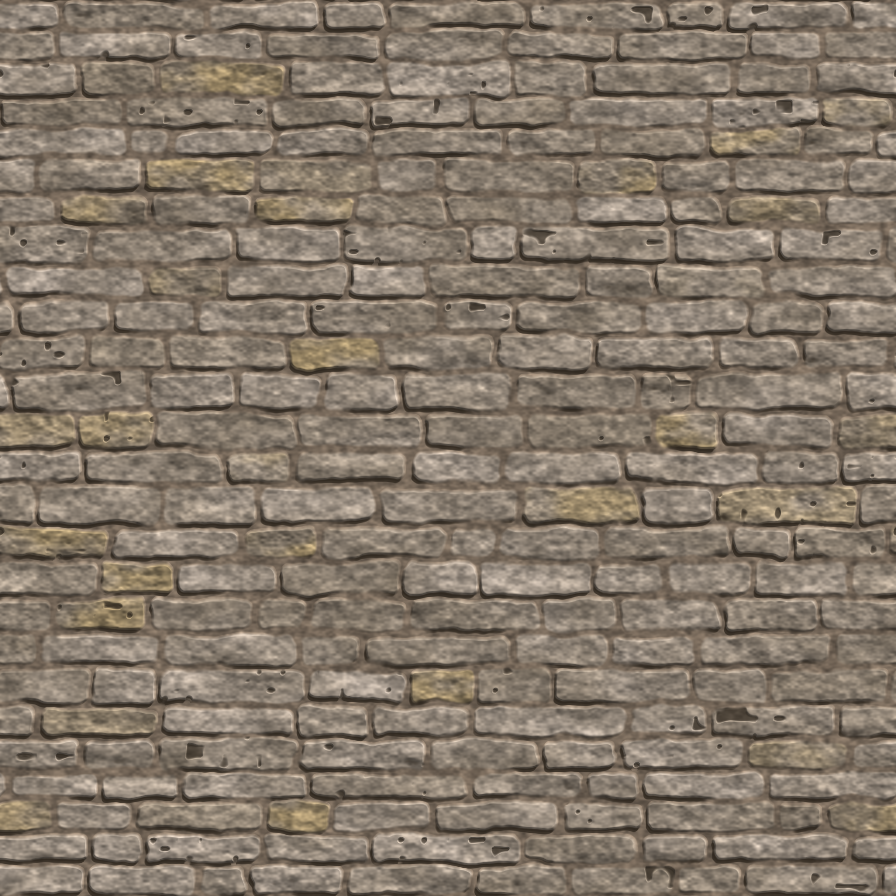
Write a WebGL 2 fragment shader that draws this texture.

```glsl
#version 300 es
precision highp float;
// Weathered stone brick wall: 26 uneven courses of 8 or 9 blocks each.
// Jittered cells give ragged blocks; a height field of block profile, grain
// and pits is lit from the upper right. Every part tiles over the canvas.
uniform vec2 u_resolution;
out vec4 fragColor;

const float COURSES = 26.0;
const float TAU = 6.2831853;
const vec2 LIGHT = vec2(0.45, 0.89);
const vec3 MORTAR = vec3(0.45, 0.395, 0.34);
const vec3 STONE_DARK = vec3(0.46, 0.415, 0.355);
const vec3 STONE_PALE = vec3(0.625, 0.58, 0.535);
const vec3 OCHRE = vec3(0.58, 0.505, 0.365);
const vec3 SHADOW = vec3(0.18, 0.15, 0.115);

struct Block {
  float dist;  // signed distance to the outline, negative inside
  vec2 id;     // wrapped column and course
};

float hash(vec2 p) {
  vec3 q = fract(vec3(p.xyx) * 0.1031);
  q += dot(q, q.yzx + 33.33);
  return fract((q.x + q.y) * q.z);
}

// Value noise repeating after "period" cells
float noise(vec2 p, vec2 period) {
  vec2 i = floor(p), f = fract(p);
  f = f * f * (3.0 - 2.0 * f);
  vec2 a = mod(i, period), b = mod(i + 1.0, period);
  return mix(mix(hash(a), hash(vec2(b.x, a.y)), f.x),
             mix(hash(vec2(a.x, b.y)), hash(b), f.x), f.y);
}

float fbm(vec2 p, vec2 freq, int octaves) {
  float sum = 0.0, amp = 0.5;
  for (int i = 0; i < octaves; i++) {
    sum += amp * noise(p * freq, freq);
    freq *= 2.0;
    amp *= 0.5;
  }
  return sum;
}

float jitteredEdge(float i, float count, float seed, float jitter) {
  return i + jitter * (hash(vec2(mod(i, count), seed)) - 0.5);
}

// Lower edge, upper edge and index of the uneven cell holding x
vec3 unevenCell(float x, float count, float seed, float jitter) {
  float i = floor(x);
  if (x < jitteredEdge(i, count, seed, jitter)) i -= 1.0;
  else if (x >= jitteredEdge(i + 1.0, count, seed, jitter)) i += 1.0;
  return vec3(jitteredEdge(i, count, seed, jitter),
              jitteredEdge(i + 1.0, count, seed, jitter), i);
}

float roundedBox(vec2 p, vec2 halfSize, float radius) {
  vec2 q = abs(p) - halfSize + radius;
  return length(max(q, 0.0)) + min(max(q.x, q.y), 0.0) - radius;
}

Block findBlock(vec2 p) {
  // Ragged outlines, and thinner courses towards the bottom and top
  vec2 wobble = vec2(fbm(p, vec2(40.0), 3), fbm(p + 0.37, vec2(28.0, 44.0), 3));
  p += 0.012 * (wobble - 0.44);
  float y = COURSES * (p.y + 0.016 * sin(TAU * p.y));
  vec3 course = unevenCell(y, COURSES, 91.0, 0.14);
  float row = mod(course.z, COURSES);
  float columns = 8.0 + step(0.5, hash(vec2(row, 17.0)));
  float x = columns * (p.x + hash(vec2(row, 53.0)));
  vec3 column = unevenCell(x, columns, row + 120.0, 0.58);
  vec2 id = vec2(mod(column.z, columns), row);
  vec2 scale = vec2(columns, COURSES);
  vec2 low = vec2(column.x, course.x) / scale, high = vec2(column.y, course.y) / scale;
  vec2 local = vec2(x, y) / scale - 0.5 * (low + high);
  local.y += local.x * 0.05 * (hash(id + 7.0) - 0.5);
  float gap = mix(0.0012, 0.0036, hash(id + 29.0));
  return Block(roundedBox(local, 0.5 * (high - low) - gap, 0.009), id);
}

float faceMask(float dist) { return 1.0 - smoothstep(-0.0034, 0.0008, dist); }
float ochreAmount(vec2 id) { return 0.85 * smoothstep(0.78, 0.98, hash(id + 211.0)); }
float pitMask(vec2 p, vec2 id) {
  float hole = smoothstep(0.84, 0.93, noise(p * vec2(76.0, 96.0), vec2(76.0, 96.0)));
  return hole * step(0.72, hash(id + 67.0));
}

float surfaceHeight(vec2 p, Block block) {
  float face = faceMask(block.dist);
  float rough = mix(0.005, 0.009, hash(block.id + 41.0)) + 0.005 * ochreAmount(block.id);
  float grain = fbm(p, vec2(52.0, 84.0), 3) - 0.44;
  // Joints are filled to a varying depth, so some edges almost vanish
  float rise = 0.0075 * smoothstep(0.1, 0.9, noise(p * vec2(22.0, 36.0), vec2(22.0, 36.0)));
  return face * (rise - 0.004 * pitMask(p, block.id)) + mix(0.005, rough, face) * grain;
}
float heightAt(vec2 p) { return surfaceHeight(p, findBlock(p)); }

vec3 surfaceColor(vec2 p, Block block) {
  float mottle = fbm(p, vec2(20.0, 34.0), 3);
  vec3 stone = mix(STONE_DARK, STONE_PALE, 0.45 * hash(block.id + 3.0) + 0.8 * mottle);
  stone = mix(stone, OCHRE, ochreAmount(block.id) * smoothstep(0.2, 0.6, mottle));
  vec3 color = mix(MORTAR, stone, faceMask(block.dist));
  return color * (0.72 + 0.75 * fbm(p, vec2(130.0, 180.0), 2));
}

void main() {
  vec2 p = gl_FragCoord.xy / u_resolution;
  Block block = findBlock(p);
  // Slope towards the light, then the short shadow thrown by raised stone
  vec2 reach = LIGHT * 0.0013;
  float slope = (heightAt(p - reach) - heightAt(p + reach)) / (2.0 * length(reach));
  float blocker = heightAt(p + LIGHT * 0.005) - surfaceHeight(p, block);
  float pit = pitMask(p, block.id) * faceMask(block.dist);
  float dark = max(0.8 * smoothstep(0.0022, 0.0062, blocker), 0.7 * pit);
  vec3 color = surfaceColor(p, block) * (1.0 + 0.4 * clamp(slope, -1.1, 0.7));
  fragColor = vec4(mix(color, SHADOW, dark), 1.0);
}
```
